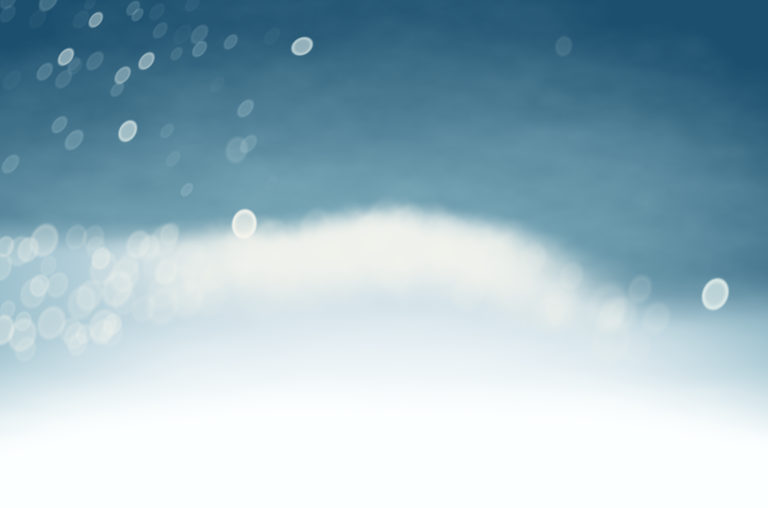
Give the GLSL for this background, as a WebGL 1 fragment shader.

```glsl
precision highp float;
uniform vec2 u_resolution;

vec2 hash2(float n) {
  vec3 q = fract(vec3(n) * vec3(0.1031, 0.1030, 0.0973));
  q += dot(q, q.yzx + 33.33);
  return fract((q.xx + q.yz) * q.zy);
}

float hash(vec2 p) {
  vec3 q = fract(p.xyx * 0.1031);
  q += dot(q, q.yzx + 33.33);
  return fract((q.x + q.y) * q.z);
}

float noise(vec2 p) {
  vec2 i = floor(p), f = fract(p);
  f = f * f * (3.0 - 2.0 * f);
  return mix(mix(hash(i), hash(i + vec2(1, 0)), f.x),
             mix(hash(i + vec2(0, 1)), hash(i + vec2(1, 1)), f.x), f.y);
}

float fbm(vec2 p) {
  float sum = 0.0, amp = 0.5;
  for (int i = 0; i < 4; i++) {
    sum += amp * noise(p);
    p = p * 2.03 + 7.1;
    amp *= 0.5;
  }
  return sum;
}

// Slanted oval of blurred light with a brighter rim
float bokeh(vec2 d, float radius, float slant, float blur) {
  d.x -= slant * d.y;
  float r = length(d * vec2(1.2, 1.0)) / radius;
  float soft = max(blur, 1.5 / (u_resolution.y * radius));
  float rim = smoothstep(0.55, 0.95, r);
  return (1.0 - smoothstep(1.0 - soft, 1.0 + soft, r)) * (0.72 + 0.28 * rim);
}

// Upper outline of the bright band, x from 0 to 1
float bandTop(float x) {
  float hump = exp(-pow((x - 0.5) / 0.1, 2.0));
  return 0.555 - 0.105 * smoothstep(0.6, 0.88, x) + 0.035 * hump;
}

void main() {
  vec2 uv = gl_FragCoord.xy / u_resolution;
  float aspect = u_resolution.x / u_resolution.y;
  vec2 p = vec2(uv.x * aspect, uv.y);
  float side = abs(uv.x - 0.5) * 2.0;
  float right = smoothstep(0.5, 1.0, uv.x);
  float top = bandTop(uv.x);
  vec3 cream = vec3(0.96, 0.96, 0.93);

  // Blue upper field with dark corners and faint streaks
  float light = 0.06 + 0.86 * (1.0 - smoothstep(0.53, 1.06, uv.y));
  light -= pow(side, 2.5) * mix(0.3, 0.5, right) * (1.2 - uv.y * 0.6);
  light += 0.22 * (fbm(p * vec2(5.0, 14.0)) - 0.47);
  light += 0.10 * (fbm(p * vec2(22.0, 30.0)) - 0.47);
  vec3 color = mix(vec3(0.11, 0.31, 0.43), vec3(0.49, 0.67, 0.73), clamp(light, 0.0, 1.0));

  // Pale mist melting into white
  float drift = 0.06 * (fbm(p * vec2(2.5, 9.0)) - 0.47);
  float height = uv.y + 0.08 * side * side + drift;
  vec3 mist = mix(vec3(0.82, 0.88, 0.91), vec3(0.62, 0.76, 0.81), side * side);
  mist = mix(vec3(0.99, 1.0, 1.0), mist, smoothstep(0.18, 0.45, height));
  float width = mix(0.035, 0.06, right);
  color = mix(color, mist, 1.0 - smoothstep(top - 2.0 * width, top + 0.6 * width, uv.y + drift));

  // Soft cream body of the band
  float lumps = 0.05 * (fbm(p * 13.0) - 0.47);
  float body = (1.0 - smoothstep(top - 0.045, top + 0.025, uv.y + lumps))
             * smoothstep(top - 0.21, top - 0.08, uv.y + lumps)
             * smoothstep(0.08, 0.36, uv.x) * (1.0 - smoothstep(0.6, 0.86, uv.x));
  color = mix(color, cream, 0.82 * body);

  // Overlapping lights in the band, crisper towards the left
  for (int i = 0; i < 110; i++) {
    vec2 a = hash2(float(i) + 3.0), b = hash2(float(i) + 211.0);
    float x = 0.86 * pow(a.x, 1.25);
    float left = 1.0 - smoothstep(0.05, 0.32, x);
    float y = bandTop(x) - 0.015 - a.y * mix(0.13, 0.23, left);
    float radius = mix(0.034, 0.025, left) * (0.7 + 0.6 * b.x);
    float alpha = mix(0.16, 0.42, left) * (0.4 + 0.8 * b.y);
    float disc = bokeh(p - vec2(x * aspect, y), radius, 0.15, mix(0.28, 0.16, left));
    color = mix(color, cream, alpha * disc);
  }

  // Small slanted glints in the upper left
  for (int i = 0; i < 34; i++) {
    vec2 a = hash2(float(i) + 401.0), b = hash2(float(i) + 523.0);
    vec2 center = vec2(0.36 * a.x * aspect, 1.0 - 0.38 * a.y * a.y);
    float disc = bokeh(p - center, 0.012 + 0.008 * b.x, 0.4, 0.2);
    color = mix(color, vec3(0.72, 0.83, 0.86), (0.06 + 0.3 * b.y * b.y) * disc);
  }

  // Few distinct lights
  vec3 glint = vec3(0.88, 0.93, 0.92);
  vec2 q = vec2(uv.x * 1.515, uv.y);
  color = mix(color, cream, 0.95 * bokeh(q - vec2(0.482, 0.559), 0.029, 0.05, 0.12));
  color = mix(color, glint, 0.95 * bokeh(q - vec2(1.411, 0.421), 0.031, 0.15, 0.12));
  color = mix(color, glint, 0.80 * bokeh((q - vec2(0.596, 0.909)).yx, 0.021, 0.2, 0.15));
  color = mix(color, glint, 0.80 * bokeh(q - vec2(0.252, 0.742), 0.021, 0.25, 0.15));
  color = mix(color, glint, 0.65 * bokeh(q - vec2(0.289, 0.880), 0.017, 0.4, 0.18));
  color = mix(color, glint, 0.70 * bokeh(q - vec2(0.130, 0.888), 0.017, 0.4, 0.18));
  color = mix(color, glint, 0.60 * bokeh(q - vec2(0.189, 0.961), 0.015, 0.4, 0.18));
  color = mix(color, glint, 0.50 * bokeh(q - vec2(0.242, 0.852), 0.017, 0.4, 0.18));
  color = mix(color, glint, 0.20 * bokeh(q - vec2(0.467, 0.705), 0.025, 0.1, 0.25));
  color = mix(color, glint, 0.14 * bokeh(q - vec2(1.112, 0.909), 0.019, 0.1, 0.25));

  gl_FragColor = vec4(color, 1.0);
}
```
